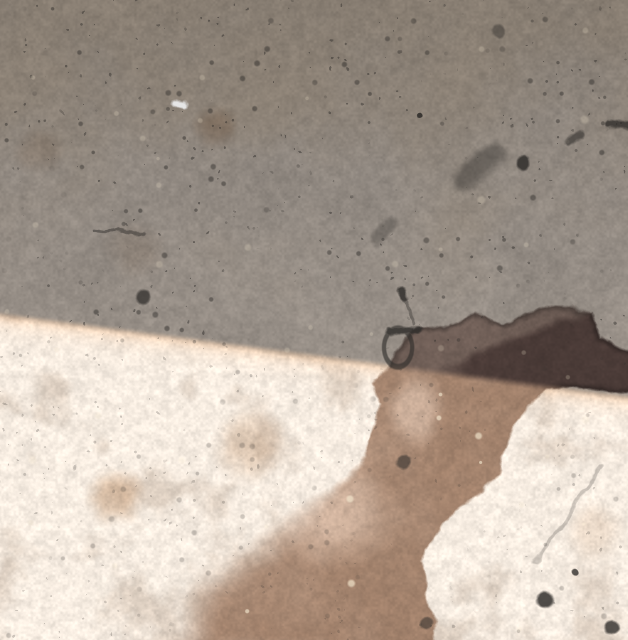
A Shadertoy shader for this texture:

```glsl
// Weathered concrete split by a slanting shadow, with a wet brown stain across it.
// The stain is a noise-warped polygon distance; grain, grime and pits come from
// value noise and hashed cells, with a few larger pebbles and scratches on top.

const vec3 SUNLIT = vec3(.97, .93, .885);
const vec3 SHADE = vec3(.585, .553, .522);
const vec3 SHADE_WARM = vec3(.525, .485, .44);
const vec3 WET_SUN = vec3(.63, .505, .42);
const vec3 WET_PALE = vec3(.84, .73, .65);
const vec3 WET_SHADE = vec3(.43, .365, .335);
const vec3 WET_DEEP = vec3(.29, .23, .215);
const vec3 FRINGE = vec3(.95, .77, .61);
const vec3 PIT = vec3(.19, .18, .17);
const float EDGE_Y = .508, EDGE_SLOPE = -.132, EDGE_SOFT = .008;
const float GRAIN = .075, RAGGED = .013;

// Stain outline, clockwise from its upper left corner
const vec2 STAIN[23] = vec2[23](
    vec2(.645, .487), vec2(.70, .493), vec2(.742, .512), vec2(.785, .497),
    vec2(.86, .520), vec2(.928, .513), vec2(.935, .475), vec2(1., .445),
    vec2(1., .385), vec2(.90, .397), vec2(.853, .388), vec2(.80, .335),
    vec2(.78, .262), vec2(.69, .18), vec2(.655, .125), vec2(.69, -.03),
    vec2(.29, -.03), vec2(.325, .075), vec2(.41, .14), vec2(.565, .275),
    vec2(.597, .37), vec2(.582, .40), vec2(.612, .428));

// Pebbles: centre, radius, strength
const vec4 PEBBLES[9] = vec4[9](
    vec4(.818, .746, .012, .85), vec4(.853, .062, .015, .85), vec4(.957, .021, .013, .8),
    vec4(.90, .105, .007, .8), vec4(.63, .279, .013, .6), vec4(.224, .535, .013, .75),
    vec4(.779, .954, .012, .45), vec4(.654, .819, .005, .9), vec4(.665, .027, .01, .55));

// Tan blotches: centre, radius, strength
const vec4 BLOTCHES[6] = vec4[6](
    vec4(.18, .223, .047, .6), vec4(.39, .303, .06, .35), vec4(.338, .80, .04, .4),
    vec4(.06, .766, .04, .2), vec4(.21, .61, .05, .2), vec4(.93, .17, .05, .2));

float hash(vec2 p) {
    vec3 q = fract(p.xyx * .1031);
    q += dot(q, q.yzx + 33.33);
    return fract((q.x + q.y) * q.z);
}

float noise(vec2 p) {
    vec2 i = floor(p), f = fract(p);
    f = f * f * (3. - 2. * f);
    return mix(mix(hash(i), hash(i + vec2(1, 0)), f.x),
               mix(hash(i + vec2(0, 1)), hash(i + 1.), f.x), f.y);
}

float fbm(vec2 p) {
    float sum = 0., amp = .5;
    for (int i = 0; i < 5; i++) {
        sum += amp * noise(p);
        p = mat2(1.6, 1.2, -1.2, 1.6) * p + 7.3;
        amp *= .5;
    }
    return sum;
}

float stainDistance(vec2 p) {
    float d = 1e3, side = 1.;
    for (int i = 0, j = 22; i < 23; j = i, i++) {
        vec2 e = STAIN[j] - STAIN[i], w = p - STAIN[i];
        vec2 b = w - e * clamp(dot(w, e) / dot(e, e), 0., 1.);
        d = min(d, dot(b, b));
        bvec3 c = bvec3(p.y >= STAIN[i].y, p.y < STAIN[j].y, e.x * w.y > e.y * w.x);
        if (all(c) || all(not(c))) side = -side;
    }
    return side * sqrt(d);
}

float stroke(vec2 p, vec2 a, vec2 b, float r) {
    vec2 w = p - a, e = b - a;
    float d = length(w - e * clamp(dot(w, e) / dot(e, e), 0., 1.));
    return 1. - smoothstep(r * .4, r * 1.3, d);
}

// Scattered specks: one candidate per cell, kept when its hash is below density
float specks(vec2 p, float cells, float density) {
    vec2 q = p * cells, id = floor(q);
    vec2 at = .3 + .4 * vec2(hash(id + 11.), hash(id + 47.));
    float r = mix(.1, .28, hash(id + 83.));
    return step(hash(id), density) * (1. - smoothstep(r * .4, r, length(fract(q) - at)));
}

void mainImage(out vec4 fragColor, in vec2 fragCoord) {
    vec2 p = fragCoord / iResolution.y;
    vec2 warp = vec2(fbm(p * 32.), fbm(p * 32. + 40.)) - .48;
    vec2 q = p + RAGGED * 1.5 * warp;
    float cloud = fbm(p * 7.), fine = fbm(p * 85.);

    // Light and dry concrete
    float edge = EDGE_Y + EDGE_SLOPE * p.x - p.y;
    float sun = smoothstep(-EDGE_SOFT, EDGE_SOFT, edge);
    vec3 shade = mix(SHADE, SHADE_WARM, smoothstep(.55, 1.05, p.y + (cloud - .5) * .6));
    vec3 lit = SUNLIT - vec3(.10, .115, .125) * smoothstep(.48, .75, fbm(p * 13. + 5.));
    lit = mix(lit, FRINGE, .65 * exp(-max(edge, 0.) * 75.));
    vec3 col = mix(shade, lit, sun);
    for (int i = 0; i < 6; i++) {
        vec4 b = BLOTCHES[i];
        float m = b.w * (1. - smoothstep(.3, 1.1, length(q - b.xy) / b.z));
        col *= 1. - m * vec3(.22, .34, .45) * (.5 + cloud);
    }

    // Wet stain: crisp above and right, diffuse on the lower left
    float soft = mix(.003, .04, smoothstep(.32, .12, p.y) * smoothstep(.62, .48, p.x));
    float d = stainDistance(q);
    float wet = 1. - smoothstep(-soft, soft, d);
    float pale = 1. - smoothstep(.3, 1.1, length((q - vec2(.65, .36)) / vec2(.05, .065)));
    pale = max(pale, 1. - smoothstep(.3, 1.2, length((q - vec2(.52, .195)) / vec2(.10, .08))));
    vec3 wetLit = mix(WET_SUN, WET_PALE, clamp(pale * .75 + (cloud - .47) * .8, 0., 1.));
    float deep = smoothstep(-.008, .012, .44 + .36 * (q.x - .715) - q.y) * smoothstep(.67, .74, q.x);
    vec3 wetDark = mix(WET_SHADE, WET_DEEP, deep);
    wetDark *= 1. - .3 * smoothstep(.012, 0., abs(d));
    col = mix(col, mix(wetDark, wetLit, sun), wet);

    // Grain and fine pits
    col *= 1. + GRAIN * 2.2 * (fine - .48) + GRAIN * (noise(p * 260.) - .5) + .16 * (cloud - .48) * (1. - sun);
    float pits = max(specks(p, 44., .13), specks(q + 3.7, 85., .10));
    col = mix(col, PIT, pits * mix(.48, .23, sun) * smoothstep(.3, .55, fbm(p * 10. + 20.)));
    col = mix(col, vec3(.96, .91, .81), specks(p + 8.3, 30., .06) * mix(.22, .65, wet * sun));

    // Pebbles, scratches, smudges and the curled rim
    float mark = 0.;
    for (int i = 0; i < 9; i++) {
        vec4 s = PEBBLES[i];
        mark = max(mark, s.w * (1. - smoothstep(.65, 1.1, length(p + warp * .012 - s.xy) / s.z)));
    }
    mark = max(mark, .42 * stroke(q, vec2(.725, .718), vec2(.77, .76), .02));
    mark = max(mark, .3 * stroke(q, vec2(.588, .628), vec2(.608, .65), .011));
    mark = max(mark, .5 * stroke(q, vec2(.15, .641), vec2(.228, .636), .003));
    mark = max(mark, .85 * stroke(q, vec2(.628, .547), vec2(.634, .53), .006));
    mark = max(mark, .4 * stroke(q, vec2(.634, .53), vec2(.645, .495), .003));
    mark = max(mark, .85 * stroke(q, vec2(.61, .484), vec2(.655, .484), .007));
    mark = max(mark, .8 * stroke(q, vec2(.95, .803), vec2(1., .802), .006));
    mark = max(mark, .6 * stroke(q, vec2(.885, .782), vec2(.905, .793), .007));
    mark = max(mark, .22 * stroke(q, vec2(.835, .12), vec2(.94, .27), .004));
    float rim = abs(length((p - vec2(.622, .457)) / vec2(.022, .030)) - 1.);
    mark = max(mark, .65 * (1. - smoothstep(.08, .22, rim)));
    col = mix(col, PIT, mark);
    col = mix(col, vec3(.9), stroke(q, vec2(.275, .837), vec2(.287, .833), .006));
    fragColor = vec4(clamp(col, 0., 1.), 1.);
}
```
